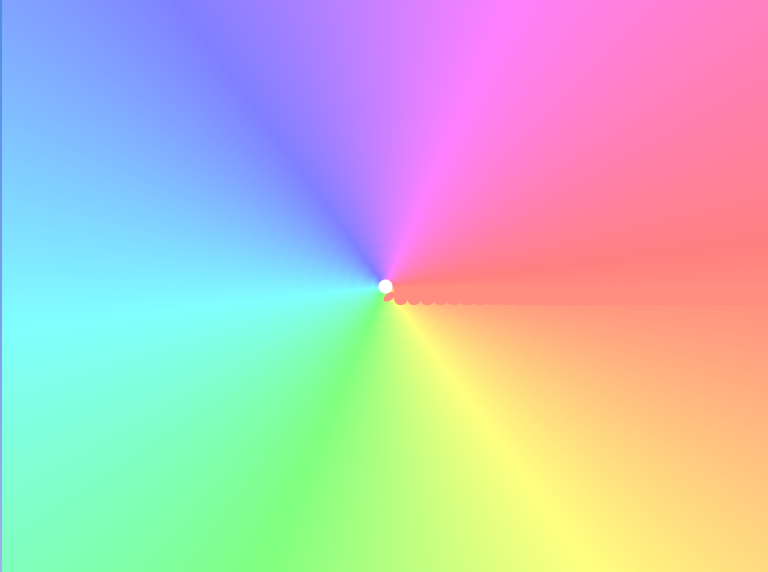
A WebGL 2 fragment shader for this background:

```glsl
#version 300 es
precision highp float;

uniform vec2 u_resolution;
out vec4 fragColor;

// Lengths are fractions of the canvas height, hues are fractions of a turn.
const float TAU = 6.2831853;
const vec2 HUB_OFFSET = vec2(0.0026, -0.0009);
const float HUB_RADIUS = 0.0122;
const float HUE_SHIFT = 0.0172;
const float PASTEL = 0.5;

const float RING_SPACING = 0.0233;
const float RIPPLE_LEAD = 0.004;

const float SEAM_DEPTH = 0.0325;
const float SEAM_HUE = 0.018;
const float SCALLOP_START = 0.0266;
const float SCALLOP_RADIUS = 0.0117;
const float SCALLOP_FADE = 0.14;

const vec2 LEAF_CENTER = vec2(0.0068, -0.0178);
const vec2 LEAF_AXIS = vec2(0.8, 0.6);
const float LEAF_ARC = 0.016;
const float LEAF_INSET = 0.0095;

const float STRIP_WIDTH = 0.0035;
const vec3 STRIP_TOP = vec3(0.30, 0.55, 0.89);
const vec3 STRIP_BOTTOM = vec3(0.64, 0.68, 0.93);

vec3 pastelHue(float hue) {
    vec3 ramp = abs(mod(hue * 6.0 + vec3(0.0, 4.0, 2.0), 6.0) - 3.0) - 1.0;
    return mix(vec3(1.0), clamp(ramp, 0.0, 1.0), PASTEL);
}

// Coverage of the inside of a signed distance.
float fill(float dist, float pixel) {
    return 1.0 - smoothstep(-0.7 * pixel, 0.7 * pixel, dist);
}

// Small turn of hue that bulges in the middle of each ring.
float ripple(float radius) {
    float u = 2.0 * fract(radius / RING_SPACING) - 1.0;
    float bulge = sqrt(1.0 - 0.9 * u * u) - 0.75;
    return RIPPLE_LEAD * bulge / (TAU * max(radius, HUB_RADIUS));
}

// Lower edge of the red band: a row of arcs that flattens to the right.
float seamDistance(vec2 p) {
    float x = p.x - SCALLOP_START;
    float u = 2.0 * fract(x / RING_SPACING + 0.5) - 1.0;
    float notch = SCALLOP_RADIUS * (1.0 - sqrt(max(1.0 - u * u, 0.0)));
    float edge = -SEAM_DEPTH + notch * exp(-max(x, 0.0) / SCALLOP_FADE);
    return max(edge - p.y, -x - SCALLOP_RADIUS);
}

// Lens formed by two overlapping circles.
float leafDistance(vec2 p) {
    vec2 d = p - LEAF_CENTER;
    vec2 q = vec2(dot(d, LEAF_AXIS), dot(d, vec2(-LEAF_AXIS.y, LEAF_AXIS.x)));
    return length(vec2(q.x, abs(q.y) + LEAF_INSET)) - LEAF_ARC;
}

void main() {
    float pixel = 1.0 / u_resolution.y;
    vec2 canvas = gl_FragCoord.xy * pixel;
    vec2 p = canvas - 0.5 * u_resolution * pixel - HUB_OFFSET;
    float radius = length(p);

    // Clockwise colour wheel with faint rings
    float turn = atan(-p.y, p.x) / TAU + HUE_SHIFT;
    float hue = turn + ripple(radius);
    vec3 color = pastelHue(hue);

    // Red band and leaf where the wheel closes
    vec3 band = pastelHue(min(hue, SEAM_HUE));
    color = mix(color, band, fill(seamDistance(p), pixel));
    color = mix(color, pastelHue(SEAM_HUE), fill(leafDistance(p), pixel));

    // White hub
    color = mix(color, vec3(1.0), fill(radius - HUB_RADIUS, pixel));

    // Thin strip on the left border
    vec3 strip = mix(STRIP_BOTTOM, STRIP_TOP, canvas.y);
    color = mix(color, strip, fill(canvas.x - STRIP_WIDTH, pixel));

    fragColor = vec4(color, 1.0);
}
```
